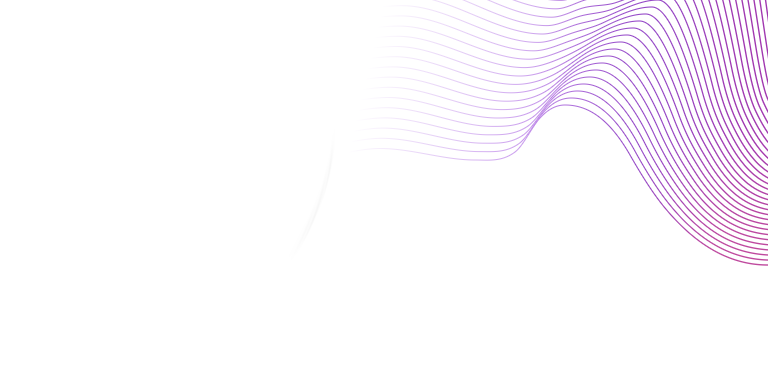
Reproduce this background procedurally as a Shadertoy shader.

```glsl
// Draws a flowing ribbon of fine violet contour lines fading into a white canvas.

#define CANVAS_HEIGHT 384.0
#define LINE_COUNT 32
#define LINE_HALF_WIDTH 0.52
#define FADE_LENGTH 200.0
#define WISP_STRENGTH 0.035
#define LAVENDER vec3(0.76, 0.56, 0.92)
#define VIOLET vec3(0.58, 0.28, 0.78)
#define PURPLE vec3(0.63, 0.22, 0.69)
#define MAGENTA vec3(0.75, 0.29, 0.62)

// Knots of the lowest line: x, y (downward), slope.
const int KNOTS = 9;
const vec3 BASE[KNOTS] = vec3[KNOTS](
    vec3(345.0, 153.0, -0.20), // left tip
    vec3(380.0, 148.5, 0.0),   // left crest
    vec3(475.0, 160.0, 0.0),   // trough
    vec3(515.0, 152.0, -0.75), // start of the rise
    vec3(540.0, 118.0, -1.10), // pinch
    vec3(565.0, 105.0, 0.0),   // main crest
    vec3(630.0, 155.0, 1.75),  // steep fall
    vec3(665.0, 208.0, 1.20),  // lower fall
    vec3(768.0, 265.0, 0.0));  // right end

// Change of each knot from one line to the next.
const vec3 DRIFT[KNOTS] = vec3[KNOTS](
    vec3(1.0, -10.2, 0.0),
    vec3(1.6, -10.2, 0.0),
    vec3(4.5, -8.4, 0.0),
    vec3(4.1, -8.5, 0.03),
    vec3(4.5, -6.8, 0.045),
    vec3(6.2, -7.0, 0.0),
    vec3(4.85, -4.1, 0.06),
    vec3(3.95, -4.2, 0.04),
    vec3(4.0, -4.9, 0.0));

vec3 knot(int k, float line) {
    vec3 q = BASE[k] + line * DRIFT[k];
    if (k == 6) q.z += 0.004 * line * line; // upper lines plunge more steeply
    return q;
}

// Cubic Hermite span: returns height and slope at x.
vec2 hermite(vec3 a, vec3 b, float x) {
    float w = b.x - a.x;
    float t = (x - a.x) / w;
    float rise = b.y - a.y;
    float c2 = 3.0 * rise - w * (2.0 * a.z + b.z);
    float c3 = w * (a.z + b.z) - 2.0 * rise;
    float y = a.y + t * (w * a.z + t * (c2 + t * c3));
    float slope = a.z + t * (2.0 * c2 + 3.0 * t * c3) / w;
    return vec2(y, slope);
}

float lineDistance(vec2 p, float line) {
    vec3 a = knot(0, line);
    if (p.x < a.x) return 1e4;
    for (int k = 1; k < KNOTS; k++) {
        vec3 b = knot(k, line);
        if (p.x < b.x) {
            vec2 curve = hermite(a, b, p.x);
            return abs(p.y - curve.x) / sqrt(1.0 + curve.y * curve.y);
        }
        a = b;
    }
    return 1e4;
}

// Combined opacity of all lines, each fading in from its left tip.
float ribbon(vec2 p, float pixel) {
    float clear = 1.0;
    float halfWidth = LINE_HALF_WIDTH + 0.18 * smoothstep(600.0, 768.0, p.x);
    for (int i = 0; i < LINE_COUNT; i++) {
        float line = float(i);
        float cover = clamp(0.5 + (halfWidth - lineDistance(p, line)) / pixel, 0.0, 1.0);
        float fade = clamp((p.x - 348.0 - 2.4 * line) / FADE_LENGTH, 0.0, 1.0);
        clear *= 1.0 - cover * fade;
    }
    return 1.0 - clear;
}

// Pale curved wisp with faint streaks on its left side.
float wisp(vec2 p) {
    float drop = p.y - 125.0;
    float side = 335.0 - 0.00233 * drop * drop - p.x;
    float width = 3.0 + 0.06 * max(drop, 0.0);
    float body = smoothstep(-1.5, 1.0, side) * (1.0 - smoothstep(0.0, width, side));
    float ends = smoothstep(-5.0, 45.0, drop) * (1.0 - smoothstep(95.0, 142.0, drop));
    float streaks = 0.75 + 0.25 * cos(side * 1.6 + drop * 0.12);
    return body * ends * streaks;
}

vec3 inkColor(vec2 p) {
    vec3 ink = mix(LAVENDER, VIOLET, smoothstep(510.0, 650.0, p.x));
    ink = mix(ink, PURPLE, smoothstep(640.0, 760.0, p.x));
    float corner = smoothstep(120.0, 260.0, p.y) * smoothstep(610.0, 730.0, p.x);
    return mix(ink, MAGENTA, corner);
}

void mainImage(out vec4 fragColor, in vec2 fragCoord) {
    // Canvas units, y measured down from the top edge.
    float pixel = CANVAS_HEIGHT / iResolution.y;
    vec2 p = vec2(fragCoord.x, iResolution.y - fragCoord.y) * pixel;

    vec3 color = vec3(1.0 - WISP_STRENGTH * wisp(p));
    color = mix(color, inkColor(p), ribbon(p, pixel));
    fragColor = vec4(color, 1.0);
}
```
